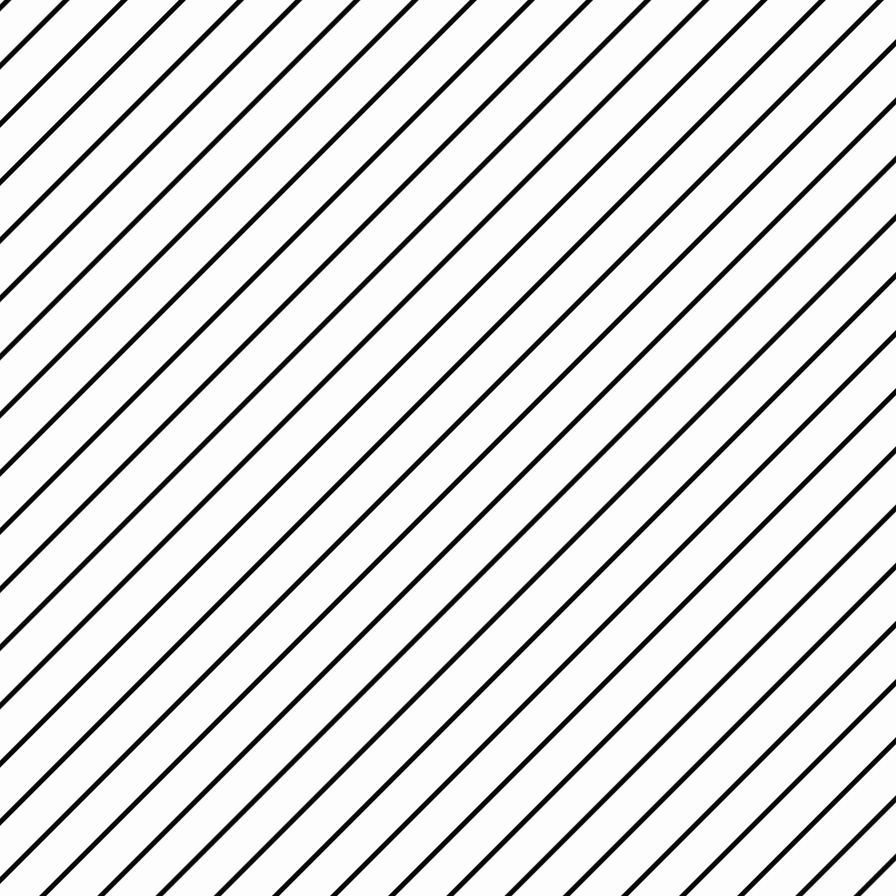
Reproduce this pattern procedurally as a WebGL 2 fragment shader.

```glsl
#version 300 es
precision highp float;
// Thin black diagonal stripes rising to the right on a near-white ground.

uniform vec2 u_resolution;
out vec4 fragColor;

const vec3 PAPER = vec3(0.992);
const vec3 INK = vec3(0.03);

const float SPACING = 0.06492;    // gap between stripes along either canvas edge
const float FIRST_STRIPE = 0.0089; // where the first stripe meets the top edge
const float STRIPE_WIDTH = 0.0056; // thickness across the stripe

// Distance from p to the centre of the nearest 45 degree stripe.
float stripeDistance(vec2 p, float spacing, float offset) {
    float along = p.x + 1.0 - p.y - offset;
    float nearest = abs(fract(along / spacing + 0.5) - 0.5) * spacing;
    return nearest * inversesqrt(2.0);
}

// Coverage of a line of the given width, softened over one edge width.
float lineMask(float dist, float width, float edge) {
    return clamp(0.5 + (0.5 * width - dist) / edge, 0.0, 1.0);
}

void main() {
    float side = min(u_resolution.x, u_resolution.y);
    vec2 p = gl_FragCoord.xy / side;
    float edge = 1.2 / side;

    float dist = stripeDistance(p, SPACING, FIRST_STRIPE);
    float ink = lineMask(dist, STRIPE_WIDTH, edge);
    fragColor = vec4(mix(PAPER, INK, ink), 1.0);
}
```
